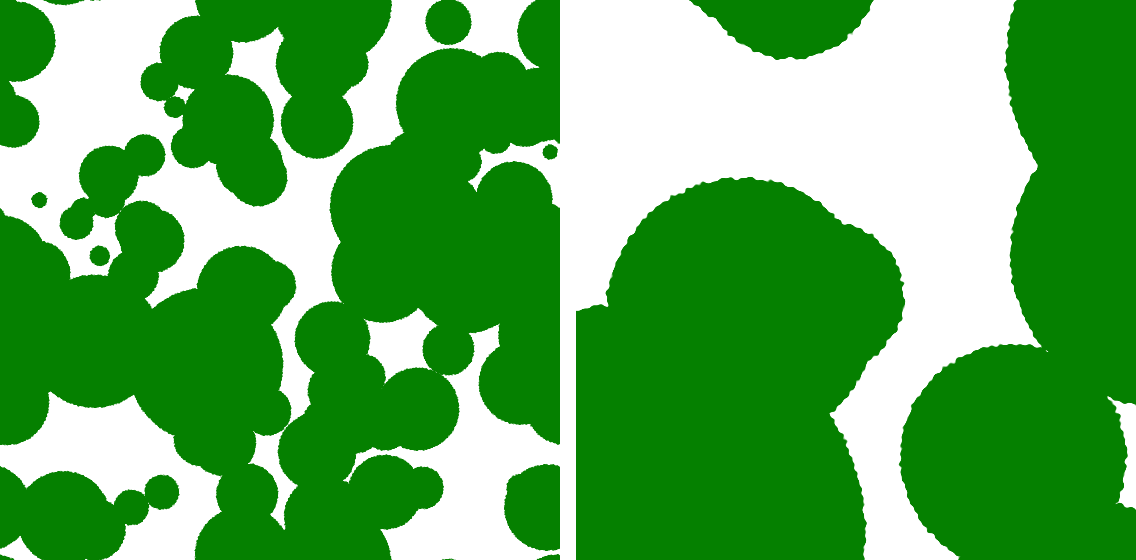
Left: the whole. Right: its middle third, enlarged.
Reproduce this pattern procedurally as a WebGL 1 fragment shader.

```glsl
precision highp float;
uniform vec2 u_resolution;

#define DISC_GREEN vec3(0.02, 0.50, 0.00)
#define GROUND_WHITE vec3(1.0)
#define DISC_COUNT 104
#define MIN_RADIUS 0.013
#define RADIUS_SPREAD 0.075
#define GIANT_GROWTH 0.060
#define GIANT_RARITY 20.0
#define ROUGHNESS 0.0007
#define SEED 3.0

vec2 hash2(float n) {
  return fract(sin(vec2(n * 127.1 + 11.7, n * 269.5 + 53.3)) * 43758.5453);
}

// Evenly spread sizes, with a short tail of giants
float discRadius(float index) {
  float rank = fract(index * 0.618034);
  return MIN_RADIUS + RADIUS_SPREAD * rank + GIANT_GROWTH * pow(rank, GIANT_RARITY);
}

// Shortest offset on a unit tile that repeats in both directions
vec2 wrappedOffset(vec2 p, vec2 center) {
  return fract(p - center + 0.5) - 0.5;
}

// Signed distance to the union of all discs, negative inside
float discField(vec2 p) {
  float nearest = 1.0;
  for (int i = 1; i <= DISC_COUNT; i++) {
    float index = float(i);
    vec2 offset = wrappedOffset(p, hash2(index + SEED));
    nearest = min(nearest, length(offset) - discRadius(index));
  }
  return nearest;
}

// Layered sines for a slightly ragged outline
float edgeRipple(vec2 p) {
  float coarse = sin(p.x * 410.0 + 2.0 * sin(p.y * 170.0)) * sin(p.y * 430.0);
  float fine = sin(p.x * 790.0 - p.y * 350.0) * sin(p.y * 830.0 + p.x * 290.0);
  return ROUGHNESS * (coarse + fine);
}

void main() {
  float side = min(u_resolution.x, u_resolution.y);
  vec2 p = gl_FragCoord.xy / side;
  float edge = 0.6 / side;
  float dist = discField(p) + edgeRipple(p);
  float ground = smoothstep(-edge, edge, dist);
  gl_FragColor = vec4(mix(DISC_GREEN, GROUND_WHITE, ground), 1.0);
}
```
